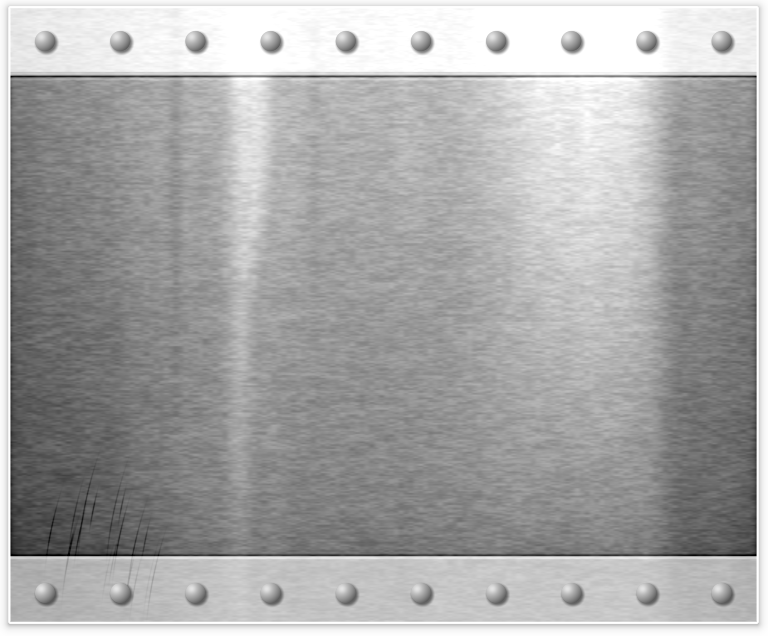
A WebGL 1 fragment shader for this background:

```glsl
precision highp float;
// Brushed steel plate with two riveted strips, framed by a white rim and soft shadow.
// Broad vertical reflections come from smooth ramps, the grain from stretched value
// noise, and the rivets from a repeated cell shaded as small domes.
uniform vec2 u_resolution;

const float ASPECT = 1.2075;
const vec2 PLATE_MIN = vec2(0.0165, 0.0225);
const vec2 PLATE_MAX = vec2(1.1895, 0.9870);
const float SEAM_TOP = 0.8805;
const float SEAM_LOW = 0.1258;
const float RIVET_RADIUS = 0.0158;

float hash(vec2 p) {
  vec3 q = fract(p.xyx * 0.1031);
  q += dot(q, q.yzx + 33.33);
  return fract((q.x + q.y) * q.z);
}

float noise(vec2 p) {
  vec2 i = floor(p);
  vec2 f = fract(p);
  f = f * f * (3.0 - 2.0 * f);
  float low = mix(hash(i), hash(i + vec2(1.0, 0.0)), f.x);
  float high = mix(hash(i + vec2(0.0, 1.0)), hash(i + vec2(1.0, 1.0)), f.x);
  return mix(low, high, f.y);
}

float boxDistance(vec2 p, vec2 lo, vec2 hi) {
  vec2 d = abs(p - 0.5 * (lo + hi)) - 0.5 * (hi - lo);
  return length(max(d, 0.0)) + min(max(d.x, d.y), 0.0);
}

// Soft-edged coverage of a signed distance
float cover(float d, float px) {
  return 1.0 - smoothstep(-0.6 * px, 0.6 * px, d);
}

float bell(float x, float center, float width) {
  float k = (x - center) / width;
  return exp(-k * k);
}

// Broad reflections: u runs across, t climbs from the low seam to the top one
float reflections(float u, float t) {
  float tone = 0.49 + 0.24 * t;
  tone -= 0.23 * (1.0 - smoothstep(-0.02, 0.34, u));
  tone -= 0.07 * bell(u, 0.229, 0.010) * smoothstep(0.1, 0.8, t);
  float edge = mix(0.328, 0.352, smoothstep(0.45, 0.85, t));
  float beam = smoothstep(0.285, 0.318, u) * (1.0 - smoothstep(edge - 0.018, edge + 0.012, u));
  tone += beam * mix(0.09, 0.17, t);
  float sheen = smoothstep(0.57, 0.73, u) * (1.0 - smoothstep(0.79, 0.885, u));
  tone += sheen * mix(0.04, 0.24, t);
  tone -= 0.11 * smoothstep(0.84, 0.89, u) + 0.05 * smoothstep(0.92, 1.0, u);
  tone -= 0.04 * bell(u, 0.41, 0.008) * t;
  return tone + 0.04 * (noise(vec2(u * 34.0, t * 1.2)) - 0.5);
}

// Fine horizontal brushing
float grain(vec2 p) {
  float coarse = noise(p * vec2(65.0, 260.0)) - 0.5;
  float fine = noise(p * vec2(130.0, 420.0) + 19.0) - 0.5;
  float cloudy = noise(p * vec2(22.0, 60.0) + 7.0) - 0.5;
  return 0.09 * coarse + 0.07 * fine + 0.03 * cloudy;
}

// Thin slanted scratches in the lower left corner
float scratches(vec2 p) {
  float sum = 0.0;
  for (int i = 0; i < 18; i++) {
    float n = float(i);
    vec2 c = vec2(0.07 + 0.18 * hash(vec2(n, 3.0)), 0.07 + 0.14 * hash(vec2(n, 8.0)));
    float dy = p.y - c.y;
    float dx = p.x - c.x - 0.2 * dy - 0.8 * dy * dy;
    float span = 0.02 + 0.035 * hash(vec2(n, 5.0));
    sum += bell(dx, 0.0, 0.0013) * bell(dy, 0.0, span) * (0.3 + 0.7 * hash(vec2(n, 6.0)));
  }
  return min(sum, 1.0);
}

// Domed rivets on one row, lit from the upper left
float rivetRow(float tone, vec2 p, float rowY, float px) {
  float cell = clamp(floor((p.x - 0.0708) / 0.1182 + 0.5), 0.0, 9.0);
  vec2 q = p - vec2(0.0708 + 0.1182 * cell, rowY);
  float shadow = 1.0 - smoothstep(-0.003, 0.005, length(q - vec2(0.0025, -0.003)) - RIVET_RADIUS);
  tone *= 1.0 - 0.5 * shadow;
  vec2 n = q / RIVET_RADIUS;
  float dome = 0.69 + 0.21 * dot(n, vec2(-0.7, 0.7)) - 0.14 * dot(n, n);
  dome += 0.13 * exp(-5.0 * dot(n - vec2(-0.35, 0.4), n - vec2(-0.35, 0.4)));
  return mix(tone, dome, cover(length(q) - RIVET_RADIUS, px));
}

void main() {
  vec2 p = gl_FragCoord.xy / u_resolution * vec2(ASPECT, 1.0);
  float px = 1.0 / u_resolution.y;
  float t = clamp((p.y - SEAM_LOW) / (SEAM_TOP - SEAM_LOW), 0.0, 1.0);

  // Panel and the brighter strips
  float base = reflections(p.x / ASPECT, t);
  float texture = grain(p);
  float edgeX = min(p.x - PLATE_MIN.x, PLATE_MAX.x - p.x);
  float panel = base + texture - 0.18 * exp(-max(edgeX, 0.0) / 0.003);
  panel -= 0.05 * exp(-t / 0.05);
  float strip = 0.57 + 0.4 * base + 0.13 * step(0.5, t) + 0.5 * texture;
  float inside = cover(abs(p.y - 0.5 * (SEAM_TOP + SEAM_LOW)) - 0.5 * (SEAM_TOP - SEAM_LOW), px);
  float tone = mix(strip, panel, inside);
  tone -= 0.22 * scratches(p) * mix(0.5, 1.0, inside);

  // Seams: dark grooves with lit lips
  tone += 0.14 * bell(p.y, SEAM_LOW - 0.003, 0.002) + 0.1 * bell(p.y, SEAM_TOP - 0.005, 0.002);
  tone -= 0.5 * bell(p.y, SEAM_TOP, 0.0022) + 0.25 * bell(p.y, SEAM_LOW + 0.001, 0.002);
  tone -= 0.15 * bell(p.y, SEAM_TOP + 0.005, 0.0015);

  tone = rivetRow(clamp(tone, 0.0, 1.0), p, 0.9355, px);
  tone = rivetRow(tone, p, 0.0676, px);

  // White rim and outer shadow
  float d = boxDistance(p, PLATE_MIN, PLATE_MAX);
  float drop = boxDistance(p + vec2(0.0, 0.002), PLATE_MIN, PLATE_MAX);
  float outside = 1.0 - 0.24 * exp(-max(drop - 0.003, 0.0) / 0.005);
  outside = mix(outside, 1.0, cover(d - 0.0035, px));
  tone = mix(outside, tone, cover(d, px));
  gl_FragColor = vec4(vec3(clamp(tone, 0.0, 1.0)), 1.0);
}
```
